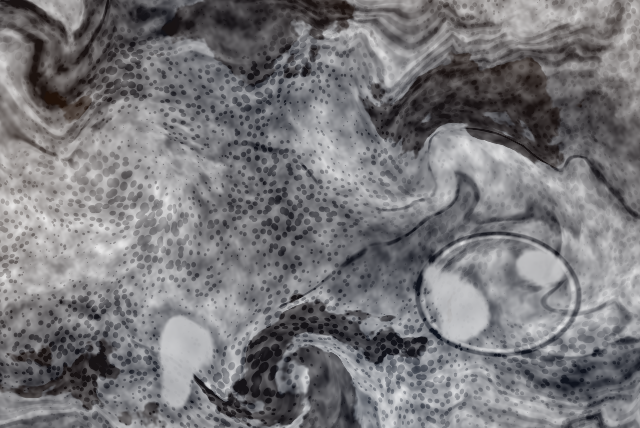
This texture is drawn by a Shadertoy shader. Its source:

```glsl
// Marbled stone: crisp grey laminae crumpled into pointed folds, with
// speckled pale sheets, torn dark ink, soft pale pebbles and one oval shell.
// Layered sines bend the plane and stripe it; cellular noise adds the flecks.

vec2 hash2(vec2 c) {
    return fract(sin(vec2(dot(c, vec2(127.1, 311.7)), dot(c, vec2(269.5, 183.3)))) * 43758.5);
}

// Layered sines, each octave rotated and finer; roughly -1..1
float waves(vec2 p, int octaves) {
    float sum = 0.0, amp = 0.3;
    for (int i = 0; i < octaves; i++) {
        sum += amp * (sin(p.x + 1.3 * sin(p.y * 0.7)) + cos(p.y * 1.1 - 1.3 * sin(p.x * 0.6)));
        p = mat2(1.2, 1.5, -1.5, 1.2) * p + 1.7;
        amp *= 0.55;
    }
    return sum;
}

vec2 waves2(vec2 p, int octaves) {
    return vec2(waves(p, octaves), waves(p.yx + 7.0, octaves));
}

// Cellular noise: distance to the nearest scattered point
float cells(vec2 p) {
    vec2 base = floor(p);
    float nearest = 2.0;
    for (int y = -1; y <= 1; y++)
        for (int x = -1; x <= 1; x++) {
            vec2 c = base + vec2(x, y);
            nearest = min(nearest, length(c + hash2(c) - p));
        }
    return nearest;
}

// Curl the plane gently around vortices, then crumple it at three scales
vec2 marble(vec2 p) {
    for (int i = 0; i < 5; i++) {
        float n = float(i);
        vec2 centre = vec2(1.5, 1.0) * fract(n * vec2(0.618, 0.755) + vec2(0.2, 0.6));
        vec2 d = p - centre;
        float turn = (mod(n, 2.0) * 2.0 - 1.0) * 1.5 * exp(-dot(d, d) * 45.0);
        p = centre + mat2(cos(turn), sin(turn), -sin(turn), cos(turn)) * d;
    }
    p += 0.1 * waves2(p * 5.0, 3);
    p += 0.04 * waves2(p * 15.0 + 3.0, 3);
    p.y += 0.06 * abs(waves(p * vec2(16.0, 8.0), 2));
    return p + 0.008 * waves2(p * 50.0, 2);
}

// Hard-edged stripes at several widths, faded before they alias
float laminae(float height) {
    float width = fwidth(height), sum = 0.0, k = 5.0;
    for (int i = 0; i < 4; i++) {
        float s = sin(height * k + float(i) * 1.9);
        sum += 0.27 * s * inversesqrt(s * s + 0.2) * exp(-0.12 * k * k * width * width);
        k *= 2.2;
    }
    return sum;
}

// Signed distance to three lumpy pebbles, two of them side by side
float pebbles(vec2 p) {
    p += 0.07 * waves2(p * 9.0 + 1.0, 3);
    float d = 1.0;
    for (int i = 0; i < 3; i++) {
        float n = float(i), apart = max(n - 1.0, 0.0);
        vec2 centre = vec2(1.24 - 0.19 * n - 0.46 * apart, 0.34 - 0.05 * n - 0.08 * apart);
        d = min(d, length((p - centre) * vec2(1.0, 0.7)) - 0.052 - 0.008 * n);
    }
    return d;
}

void mainImage(out vec4 fragColor, in vec2 fragCoord) {
    vec2 p = fragCoord / iResolution.y;
    vec2 q = marble(p);
    vec2 m = mix(p, q, 0.25);

    // Layered zones alternate with mottled ones
    float strata = laminae(waves(q * vec2(1.6, 4.0), 2) + q.y * 2.0);
    float mottle = waves(m * 36.0, 5);
    float grain = waves(m * 95.0 + 5.0, 3);
    float layered = smoothstep(-0.3, 0.2, waves(p * 4.0 + 2.0, 3));
    float tone = 0.56 - 0.07 * layered + 0.19 * waves(q * 5.0 + 4.0, 4);
    tone += 0.26 * mix(0.5 * strata + 0.5 * mottle, strata, layered);

    // Torn ink patches and pale sheets share one field
    float patches = waves(q * vec2(4.0, 8.0) + 11.0, 5) + 0.22 * mottle;
    float ink = smoothstep(0.42, 0.5, patches);
    float sheet = smoothstep(0.3, 0.45, -patches);
    tone = mix(tone, 0.16 + 0.12 * strata, 0.75 * ink);
    tone = mix(tone, 0.77 + 0.14 * mottle, 0.65 * sheet);

    // Broken dark veins
    float vein = smoothstep(0.045, 0.01, abs(waves(q * vec2(3.0, 6.0) + 21.0, 3) - 0.1));
    tone -= 0.22 * vein * smoothstep(-0.3, 0.2, mottle + 0.3 * layered);

    // Clumped dark flecks and fine grain
    float fleck = smoothstep(0.32, 0.16, cells(m * 55.0) + 0.35 * waves(m * 17.0, 3));
    tone -= 0.2 * fleck * (1.0 - 0.7 * layered);
    tone += 0.14 * grain;

    // Oval shell: a dark wall with a pale lining
    vec2 s = p - vec2(1.16, 0.31) + 0.012 * waves2(p * 11.0, 2);
    float shell = (length(s / vec2(0.19, 0.145)) - 1.0) * 0.16;
    tone -= 0.25 * smoothstep(0.007, 0.002, abs(shell));
    tone += 0.15 * smoothstep(0.006, 0.001, abs(shell + 0.011));

    // Pebbles with a faint dark rim
    float d = pebbles(p);
    tone -= 0.12 * smoothstep(0.03, 0.0, abs(d - 0.012));
    float pebble = smoothstep(0.004, -0.012, d + 0.012 * mottle);
    tone = mix(tone, 0.76 + 0.06 * waves(p * 25.0, 3), 0.9 * pebble);

    // Shadows lean brown in places and blue in others
    tone = clamp(tone, 0.08, 0.9);
    float warmth = waves(p * 3.5 + 8.0, 2) + 0.35 * ink - 0.1;
    vec3 tint = vec3(0.008, -0.007, 0.006) + 0.07 * warmth * vec3(1.0, 0.0, -1.0);
    fragColor = vec4(tone + tint * (1.0 - tone), 1.0);
}
```
